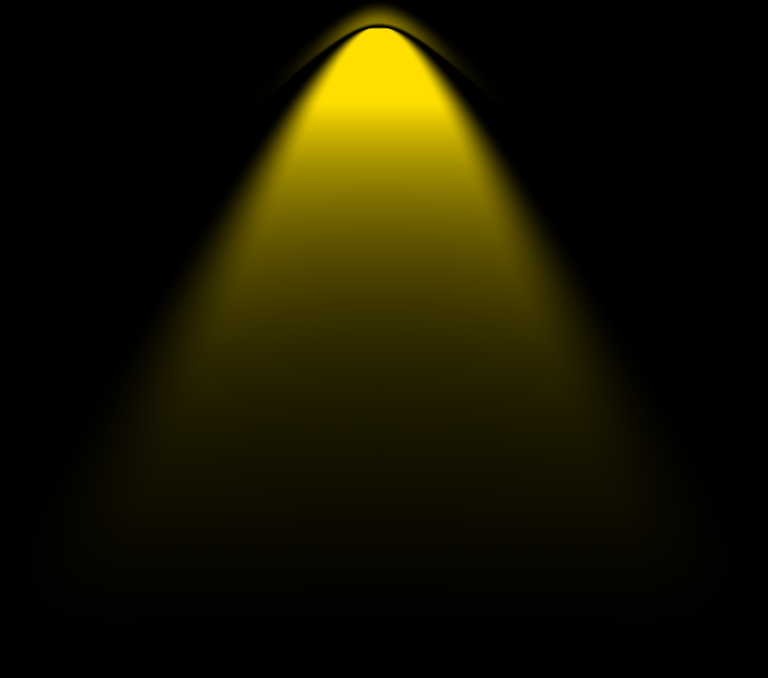
This background is drawn by a Shadertoy shader. Its source:

```glsl
// A golden spotlight cone falling from the top centre through black.
// The beam is a soft-edged hyperbola with exponential falloff, capped by
// a faint halo that a thin dark rim separates from the bright core.

const vec3 GOLD = vec3(1.0, 0.875, 0.0);
const float AXIS_X = 0.4935;   // beam axis, share of canvas width
const float APEX = 0.0395;     // apex depth below the top edge

// Half-width of the hyperbolic cone at a distance below its apex.
float coneHalfWidth(float drop, float roundness, float slope) {
    float d = max(drop, 0.0);
    return sqrt(2.0 * roundness * d + slope * slope * d * d);
}

// Brightness along the beam: saturated core, then exponential decay.
float beamFalloff(float depth) {
    float decay = exp(-max(depth - 0.152, 0.0) / 0.206);
    return decay * (1.0 - smoothstep(0.72, 1.0, depth));
}

// Cone of light; its penumbra widens with the cone.
float beam(vec2 p, float pixel) {
    float drop = p.y - APEX;
    float halfWidth = max(coneHalfWidth(drop, 0.064, 0.59), 1e-4);
    float across = abs(p.x) / halfWidth;
    float body = 1.0 - smoothstep(0.62, 1.02, across);
    float tip = smoothstep(0.0, max(0.004, pixel), drop);
    float edgeLift = 1.0 + 0.22 * across * across * smoothstep(0.2, 0.5, p.y);
    return body * tip * edgeLift * beamFalloff(p.y);
}

// Dim cap above the apex, starting just outside the dark rim.
float halo(vec2 p, float pixel) {
    float bend = 0.059;
    float rim = APEX + length(vec2(bend, 0.95 * p.x)) - bend;
    float gap = rim - p.y;
    float inner = smoothstep(0.0, max(0.007, pixel), gap);
    float outer = 1.0 - smoothstep(0.004, 0.041, gap);
    float spread = p.x / 0.088;
    return 0.52 * inner * outer * exp(-spread * spread);
}

void mainImage(out vec4 fragColor, in vec2 fragCoord) {
    // Height units: x from the beam axis, y as depth below the top.
    vec2 p = vec2(fragCoord.x - AXIS_X * iResolution.x,
                  iResolution.y - fragCoord.y) / iResolution.y;
    float pixel = 1.0 / iResolution.y;

    float light = beam(p, pixel) + halo(p, pixel);
    fragColor = vec4(GOLD * min(light, 1.0), 1.0);
}
```
